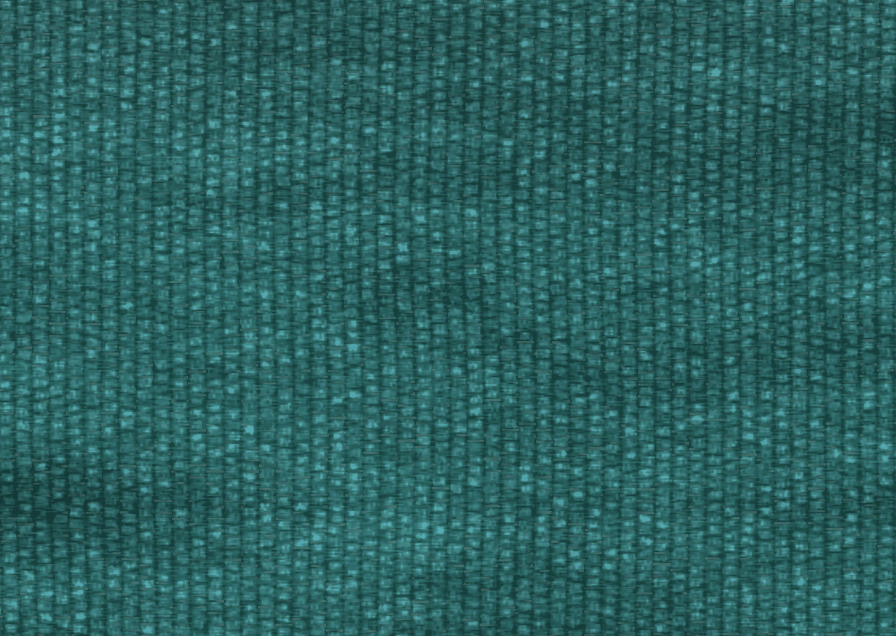
Reproduce this texture procedurally as a Shadertoy shader.

```glsl
// Teal plain-weave cloth: straight ribs of short raised stitches, every second
// rib shifted by half a stitch, with dark grooves and thin cross threads.
// Noise frays the strands, varies each stitch and adds broad uneven shading.

const vec2 REPEATS = vec2(52.0, 54.0);      // stitches across and down
const vec2 STITCH_HALF = vec2(0.37, 0.39);  // half size within one cell
const float STITCH_ROUND = 0.16;
const float EDGE_SOFT = 0.12;
const float BEND = 0.35;                    // slow thread drift, in cells
const float FRAY = 0.24;                    // ragged stitch outline, in cells
const float STITCH_VARIATION = 0.26;
const float STRAND_STRENGTH = 0.50;
const float FUZZ_STRENGTH = 0.42;
const float GLINT_STRENGTH = 0.36;
const float CROSS_THREAD_WIDTH = 0.06;
const float SHADE_STRENGTH = 0.27;

const vec3 GAP_COLOR    = vec3(0.085, 0.255, 0.245);
const vec3 SHADOW_COLOR = vec3(0.14, 0.35, 0.34);
const vec3 BODY_COLOR   = vec3(0.18, 0.415, 0.415);
const vec3 LIGHT_COLOR  = vec3(0.24, 0.49, 0.49);
const vec3 GLINT_COLOR  = vec3(0.31, 0.63, 0.65);
const vec3 CROSS_COLOR  = vec3(0.34, 0.49, 0.48);

float hash(vec2 p) {
    vec3 q = fract(vec3(p.xyx) * 0.1031);
    q += dot(q, q.yzx + 33.33);
    return fract((q.x + q.y) * q.z);
}

float noise(vec2 p) {
    vec2 i = floor(p), f = fract(p);
    f = f * f * (3.0 - 2.0 * f);
    return mix(mix(hash(i), hash(i + vec2(1, 0)), f.x),
               mix(hash(i + vec2(0, 1)), hash(i + vec2(1, 1)), f.x), f.y);
}

float cloudNoise(vec2 p) {
    float sum = 0.0, weight = 0.5;
    for (int i = 0; i < 4; i++) {
        sum += weight * noise(p);
        p = p * 2.03 + 17.3;
        weight *= 0.5;
    }
    return sum / 0.9375;
}

float roundedBox(vec2 p, vec2 halfSize, float radius) {
    vec2 d = abs(p) - halfSize + radius;
    return length(max(d, 0.0)) + min(max(d.x, d.y), 0.0) - radius;
}

vec3 threadColor(float level) {
    vec3 c = mix(GAP_COLOR, SHADOW_COLOR, smoothstep(0.0, 0.28, level));
    c = mix(c, BODY_COLOR, smoothstep(0.25, 0.5, level));
    c = mix(c, LIGHT_COLOR, smoothstep(0.48, 0.74, level));
    return mix(c, GLINT_COLOR, smoothstep(0.72, 1.0, level));
}

void mainImage(out vec4 fragColor, in vec2 fragCoord) {
    vec2 uv = fragCoord / iResolution.xy;

    // Nearly straight thread grid, staggered by column
    vec2 grid = uv * REPEATS;
    grid += BEND * (vec2(noise(uv * vec2(2.0, 3.0)), noise(uv * vec2(4.0, 3.0) + 9.0)) - 0.5);
    vec2 cloth = grid;
    grid.y += 0.5 * mod(floor(grid.x), 2.0);
    vec2 cell = floor(grid);
    vec2 local = fract(grid) - 0.5;

    // Raised stitch with its own size, position and ragged outline
    float tone = hash(cell + 3.7);
    vec2 offset = 0.12 * (vec2(hash(cell + 11.0), hash(cell + 23.0)) - 0.5);
    vec2 halfSize = STITCH_HALF * (0.90 + 0.20 * hash(cell + 41.0));
    vec2 p = local - offset;
    float fray = FRAY * (noise(cloth * vec2(5.0, 4.0) + 200.0) - 0.5);
    float edge = roundedBox(p, halfSize, STITCH_ROUND) + fray;
    float stitch = 1.0 - smoothstep(-EDGE_SOFT, EDGE_SOFT, edge);
    float dome = 1.0 - 0.5 * dot(p / halfSize, p / halfSize);

    // Fine strands along the stitch, a bright glint and loose fuzz
    float strands = noise(vec2(grid.x * 6.5, grid.y * 2.4) + cell * 7.0) - 0.5;
    float fuzz = noise(cloth * vec2(2.2, 7.0) + 60.0) - 0.5;
    vec2 glintAt = 0.3 * (vec2(hash(cell + 57.0), hash(cell + 71.0)) - 0.5);
    vec2 toGlint = (p - glintAt) / vec2(0.26, 0.22);
    float glint = exp(-dot(toGlint, toGlint)) * smoothstep(0.3, 1.0, hash(cell + 91.0));

    // Broad uneven light and faint horizontal bands
    float shade = cloudNoise(uv * vec2(3.0, 5.0) + 4.0) - 0.5;
    shade += 0.45 * (noise(vec2(uv.x * 4.0, uv.y * 24.0) + 80.0) - 0.5);

    // Grooves between ribs are darker than the gaps along a rib
    float groove = smoothstep(0.34, 0.48, abs(local.x));
    float level = mix(mix(0.20, 0.10, groove), 0.36 + 0.22 * dome, stitch);
    level += stitch * (STITCH_VARIATION * (tone - 0.5) + STRAND_STRENGTH * strands
                       + GLINT_STRENGTH * glint);
    level += FUZZ_STRENGTH * fuzz + SHADE_STRENGTH * shade;
    vec3 color = threadColor(clamp(level, 0.0, 1.0));

    // Thin pale cross threads showing in the gaps between stitches
    float lineY = 0.5 - abs(local.y + 0.08 * (tone - 0.5));
    float crossThread = 1.0 - smoothstep(CROSS_THREAD_WIDTH, CROSS_THREAD_WIDTH + 0.08, abs(lineY));
    crossThread *= smoothstep(0.45, 0.9, noise(cloth * vec2(1.8, 2.0) + 130.0));
    color = mix(color, CROSS_COLOR, 0.55 * crossThread * (1.0 - stitch));

    // Whole cloth lightens or darkens with the folds, and greys near the top
    color *= 1.0 + 0.20 * shade;
    float grey = dot(color, vec3(0.3, 0.5, 0.2));
    color = mix(color, vec3(grey), 0.06 * smoothstep(0.5, 1.0, uv.y));
    fragColor = vec4(color, 1.0);
}
```
